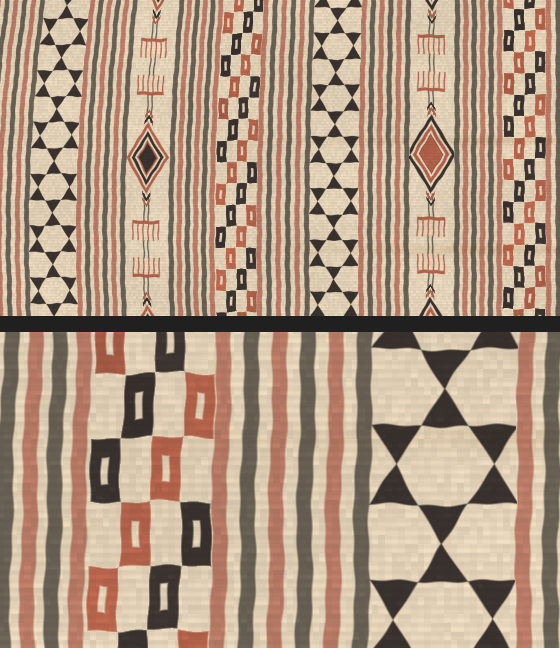
Top, the full canvas; bottom, a detail of the centre.
Reproduce this pattern procedurally as a Shadertoy shader.

```glsl
// Handwoven striped cloth: bands of hexagram chains, diamonds with combs, and checks,
// parted by runs of six alternating stripes. One tile repeats across with fract;
// every band repeats down its own length. Units: the canvas is 768 wide.

#define WIDTH 768.0
#define TILE 374.0          // width of one repeat of all bands
#define TILE_START 106.0
#define STRIPE_HALF 3.3
#define STAR_PITCH 71.0
#define DIAMOND_PITCH 250.0
#define CHECK_SIZE vec2(13.5, 29.4)
#define RIB_PITCH 4.0
#define WEAR 0.07

const vec3 CREAM = vec3(0.875, 0.81, 0.705);
const vec3 RED_STRIPE = vec3(0.71, 0.47, 0.39);
const vec3 DARK_STRIPE = vec3(0.40, 0.37, 0.32);
const vec3 RED = vec3(0.68, 0.37, 0.28);
const vec3 DARK = vec3(0.22, 0.19, 0.175);

float hash(vec2 p) {
    p = fract(p * vec2(0.1031, 0.1137));
    p += dot(p, p.yx + 33.33);
    return fract((p.x + p.y) * p.x * 7.31);
}

// Coverage of a signed distance, softened by one pixel or a thread
float cover(float d) {
    float soft = max(0.75 * WIDTH / iResolution.x, 0.6);
    return 1.0 - smoothstep(-soft, soft, d);
}

float box(vec2 p, vec2 halfSize) {
    vec2 q = abs(p) - halfSize;
    return max(q.x, q.y);
}

// Uneven loom tension: slow bend at the left, widening to the right, small wobble
vec2 clothSpace(vec2 p) {
    float t = p.y / 432.0;
    float slack = max(0.0, 1.0 - p.x / 600.0);
    p.x -= (45.0 * (t - 0.33) * (t - 0.33) - 1.5) * slack;
    p.x -= 6.0 * (t - 0.5) * (1.0 - p.x / WIDTH);
    p.x -= 4.9e-5 * p.x * p.x;
    p.x += 0.5 * sin(p.y * 0.09 + p.x * 0.02) + 0.3 * sin(p.y * 0.31 + p.x * 0.11);
    p.y += 0.6 * sin(p.x * 0.13) + 0.4 * sin(p.x * 0.37 + p.y * 0.05);
    return p;
}

// Six stripes of alternating colour; first is 0 for red, 1 for dark
void stripeRun(inout vec3 col, float x, float start, float pitch, float first) {
    float k = clamp(round((x - start) / pitch), 0.0, 5.0);
    float d = abs(x - start - k * pitch) - STRIPE_HALF;
    col = mix(col, mix(RED_STRIPE, DARK_STRIPE, mod(k + first, 2.0)), cover(d));
}

// Two crossed triangles, filled only where they do not overlap
void starBand(inout vec3 col, vec2 p) {
    p.y = mod(p.y + 0.5 * STAR_PITCH, STAR_PITCH) - 0.5 * STAR_PITCH;
    float tip = 0.505 * STAR_PITCH;
    vec2 n = normalize(vec2(53.5, 32.0));
    float up = max(-p.y - 18.0, dot(vec2(abs(p.x), p.y - tip), n));
    float down = max(p.y - 18.0, dot(vec2(abs(p.x), -p.y - tip), n));
    col = mix(col, DARK, cover(max(min(up, down), -max(up, down))));
}

// Nested diamonds on a double stem, with pairs of combs facing each other
void diamondBand(inout vec3 col, vec2 p, float swapped) {
    vec3 inkA = mix(RED, DARK, swapped);
    vec3 inkB = mix(DARK, RED, swapped);
    vec2 size = mix(vec2(28.5, 49.0), vec2(32.0, 54.0), swapped);
    float y = abs(mod(p.y + 0.5 * DIAMOND_PITCH, DIAMOND_PITCH) - 0.5 * DIAMOND_PITCH);
    float x = abs(p.x);

    // Stem, broken where the comb teeth run
    float stem = max(abs(x - 2.8) - 0.9, size.y - y);
    stem = max(stem, 12.5 - abs(y - 100.5));
    col = mix(col, DARK_STRIPE, cover(stem));

    // Chevrons at the tips
    float chevron = y + x * 1.6 - size.y;
    col = mix(col, inkB, cover(max(abs(chevron - 8.0) - 2.5, x - 5.5)));
    col = mix(col, inkA, cover(max(abs(chevron - 16.0) - 2.0, x - 5.5)));

    // Combs
    float tooth = abs(fract(x / 6.8) - 0.5) * 6.8 - 0.85;
    float comb = max(tooth, box(vec2(x, y - 100.5), vec2(18.0, 12.5)));
    comb = min(comb, box(vec2(x, y - 88.5), vec2(18.0, 2.2)));
    col = mix(col, RED, cover(comb));

    // Rings, from the rim to the core
    float m = x / size.x + y / size.y;
    float scale = 0.86 * size.x;
    for (int i = 0; i < 7; i++) {
        float rim = 1.0 - 0.15 * float(i) + 0.05 * float(i / 2);
        if (i == 6) rim = mix(0.42, 0.49, swapped);
        vec3 ink = i % 2 == 1 ? CREAM : (i % 4 == 0 ? inkA : inkB);
        col = mix(col, ink, cover((m - rim) * scale));
    }
}

// Four columns of staggered checks, each with a narrow slit
void checkBand(inout vec3 col, vec2 p) {
    vec2 id = floor(p / CHECK_SIZE);
    vec2 local = p - (id + 0.5) * CHECK_SIZE;
    bool filled = mod(id.x + id.y, 2.0) > 0.5 && id.x >= 0.0 && id.x < 4.0;
    bool isRed = (id.x >= 2.0) == (mod(id.y, 4.0) >= 2.0);
    float d = max(box(local, 0.5 * CHECK_SIZE - 0.2), -box(local, vec2(1.6, 6.0)));
    vec3 ink = (isRed ? RED : DARK) * (0.94 + 0.14 * hash(id + 7.0));
    if (filled) col = mix(col, ink, cover(d));
}

// Ribs, uneven threads, faded patches and faint fold marks
vec3 weave(vec3 col, vec2 p) {
    float rib = sin(6.2832 * p.y / RIB_PITCH);
    float thread = hash(floor(p / vec2(3.0, RIB_PITCH)) + 11.0) - 0.5;
    float fade = sin(p.x * 0.017 + 1.3 * sin(p.y * 0.021)) * sin(p.y * 0.026 + p.x * 0.006);
    col *= 1.0 + 0.025 * rib + WEAR * thread + 0.02 * fade;
    col += 0.025 * max(0.0, rib * thread);
    float fold = exp(-pow((p.y - 240.0) / 5.0, 2.0)) + exp(-pow((p.y - 91.0) / 6.0, 2.0));
    return col * (1.0 - fold * smoothstep(250.0, 700.0, p.x) * vec3(0.05, 0.08, 0.12));
}

void mainImage(out vec4 fragColor, in vec2 fragCoord) {
    vec2 p = fragCoord / iResolution.x * WIDTH;
    vec2 q = clothSpace(p);
    float tile = floor((q.x - TILE_START) / TILE);
    float x = q.x - TILE_START - tile * TILE;
    float later = clamp(tile, 0.0, 1.0);

    vec3 col = CREAM;
    stripeRun(col, x, 3.6, 11.8, 0.0);
    stripeRun(col, x, 127.5, 10.9, 1.0);
    stripeRun(col, x, 244.5, 12.5, 0.0);
    if (x > 66.0 && x < 123.5) diamondBand(col, vec2(x - 94.0, q.y - 217.0 - 5.0 * later), later);
    if (x > 186.0 && x < 241.5) checkBand(col, vec2(x - 186.9, 211.3 + 33.7 * later - q.y));
    if (x > 310.0) starBand(col, vec2(x - 342.5, q.y - 228.0 + 20.0 * tile));

    fragColor = vec4(clamp(weave(col, p), 0.0, 1.0), 1.0);
}
```
